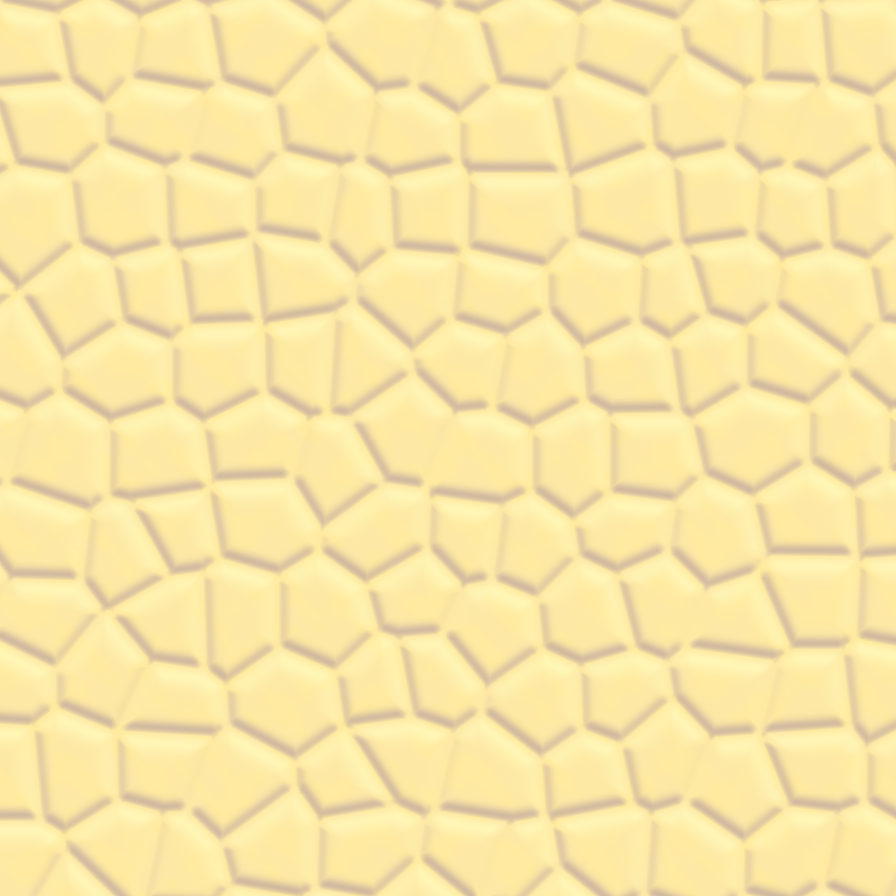
Reproduce this texture procedurally as a Shadertoy shader.

```glsl
// Pale yellow embossed leather: rows of irregular scales lit from above.

const vec2  CELL         = vec2(0.096, 0.0905);  // mean scale size, canvas units
const vec2  JITTER       = vec2(0.72, 0.50);     // site scatter, share of a cell
const float STAGGER      = 0.5;                  // sideways shift of odd rows
const vec2  LIGHT_DIR    = vec2(0.33, 0.944);    // towards the light
const float RELIEF       = 0.0062;               // emboss offset
const float GROOVE_WIDTH = 0.0078;               // narrow shaded crease
const float BEVEL_WIDTH  = 0.0145;               // broad lit shoulder

const vec3 BASE_WARM = vec3(1.00, 0.918, 0.622);
const vec3 BASE_SOFT = vec3(0.992, 0.912, 0.648);
const vec3 HIGHLIGHT = vec3(1.00, 0.970, 0.725);
const vec3 SHADOW    = vec3(0.81, 0.715, 0.625);

vec2 hash2(vec2 p) {
    vec3 q = fract(vec3(p.xyx) * vec3(0.1031, 0.1030, 0.0973));
    q += dot(q, q.yzx + 33.33);
    return fract((q.xx + q.yz) * q.zy);
}

// Centre of one scale in canvas units.
vec2 scaleSite(vec2 id) {
    vec2 scatter = (hash2(id + 47.0) - 0.5) * JITTER;
    float shift = STAGGER * (mod(id.y, 2.0) - 0.5);
    return (id + 0.5 + scatter + vec2(shift, 0.0)) * CELL;
}

// Distance to the nearest border between two scales.
float borderDistance(vec2 p) {
    vec2 base = floor(p / CELL);
    vec2 nearest = vec2(0.0);
    float best = 1e5;
    for (int j = -2; j <= 2; j++)
    for (int i = -2; i <= 2; i++) {
        vec2 r = scaleSite(base + vec2(i, j)) - p;
        float d = dot(r, r);
        if (d < best) { best = d; nearest = r; }
    }
    float border = 1.0;
    for (int j = -2; j <= 2; j++)
    for (int i = -2; i <= 2; i++) {
        vec2 r = scaleSite(base + vec2(i, j)) - p;
        vec2 gap = r - nearest;
        if (dot(gap, gap) > 1e-8)
            border = min(border, dot(0.5 * (r + nearest), normalize(gap)));
    }
    return border;
}

// Soft groove profile: 1 on the border, 0 inside the scale.
float groove(float d, float width) {
    return exp(-d * d / (width * width));
}

// Faint tonal mottling from layered sines, 0 to 1.
float mottle(vec2 p) {
    float s = sin(p.x * 71.0 + 2.0 * sin(p.y * 43.0));
    s += sin(p.y * 89.0 + 2.0 * sin(p.x * 57.0));
    s += 0.6 * sin(dot(p, vec2(151.0, 127.0)));
    return smoothstep(-1.8, 1.4, s);
}

void mainImage(out vec4 fragColor, in vec2 fragCoord) {
    vec2 p = fragCoord / iResolution.y;

    // Emboss: compare the border distance on both sides along the light.
    float ahead  = borderDistance(p + LIGHT_DIR * RELIEF);
    float behind = borderDistance(p - LIGHT_DIR * RELIEF);
    float shade = groove(behind, GROOVE_WIDTH) - groove(ahead, GROOVE_WIDTH);
    float lit   = groove(ahead, BEVEL_WIDTH) - groove(behind, BEVEL_WIDTH);

    vec3 color = mix(BASE_WARM, BASE_SOFT, mottle(p));
    color = mix(color, HIGHLIGHT, clamp(lit * 1.3, 0.0, 1.0));
    color = mix(color, SHADOW, clamp(shade, 0.0, 1.0));
    fragColor = vec4(color, 1.0);
}
```
